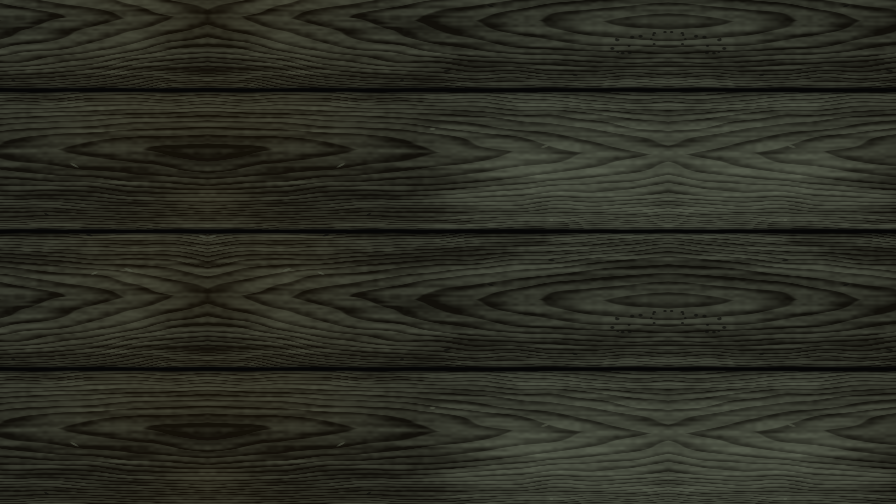
A WebGL 1 fragment shader for this texture:

```glsl
precision highp float;
// Dark weathered timber boards: two alternating planks, mirrored sideways and stacked.

uniform vec2 u_resolution;

const float SPAN = 0.914;        // distance between mirror axes
const float AXIS = 0.412;        // first mirror axis
const float PERIOD = 0.5535;     // height of a pair of planks
const float FIRST_PLANK = 0.28;  // height of the upper plank in the pair
const float TOP_GAP = 0.179;     // first gap, measured from the top
const vec3 DARK_WOOD = vec3(0.105, 0.105, 0.08);
const vec3 PALE_WOOD = vec3(0.31, 0.33, 0.275);
const vec3 BROWN_TINT = vec3(0.012, 0.001, -0.01);
const vec3 GAP_BLACK = vec3(0.02, 0.021, 0.02);

float hash(vec2 p) {
  return fract(sin(dot(p, vec2(127.1, 311.7))) * 43758.5453);
}

float noise(vec2 p) {
  vec2 i = floor(p);
  vec2 f = fract(p);
  f = f * f * (3.0 - 2.0 * f);
  float low = mix(hash(i), hash(i + vec2(1.0, 0.0)), f.x);
  float high = mix(hash(i + vec2(0.0, 1.0)), hash(i + vec2(1.0, 1.0)), f.x);
  return mix(low, high, f.y);
}

// Soft elliptical spot.
float spot(vec2 p, vec2 centre, vec2 size) {
  return 1.0 - smoothstep(0.4, 1.0, length((p - centre) / size));
}

// Long nested growth rings around a heart at the origin; 1 on the dark edges.
float growthRings(vec2 p, float taper, float seed) {
  float warp = 0.02 * (noise(p * vec2(3.5, 9.0) + seed) - 0.5);
  warp += 0.008 * (noise(p * vec2(13.0, 38.0) + seed) - 0.5);
  float across = p.y + warp * smoothstep(0.0, 0.12, length(p));
  float edge = abs(across);
  // Blend of ellipse and diamond gives pointed tips.
  float along = abs(p.x) * taper;
  float radius = mix(length(vec2(along, edge)), along + 0.9 * edge, 0.45);
  float phase = 40.0 * radius + 100.0 * radius * radius
              + 2500.0 * edge * edge * edge + 0.4 * noise(p * vec2(7.0, 60.0) + seed);
  float ring = fract(phase);
  float late = smoothstep(0.25, 0.88, ring);
  return late * late * (1.0 - smoothstep(0.9, 1.0, ring));
}

// Fine fibres running along the plank.
float fibres(vec2 p, float seed) {
  p.y += 0.01 * noise(p * vec2(4.0, 8.0) + seed);
  return 0.5 * noise(p * vec2(6.0, 110.0) + seed)
       + 0.3 * noise(p * vec2(14.0, 210.0) + seed)
       + 0.2 * noise(p * vec2(90.0, 180.0) + seed);
}

// Small pits gathered beside the heart of the lower plank.
float pits(vec2 p) {
  float amount = 0.0;
  for (int i = 0; i < 14; i++) {
    float n = float(i);
    vec2 centre = vec2(SPAN - 0.12 * hash(vec2(n, 1.0)), 0.437 + 0.045 * hash(vec2(n, 2.0)));
    vec2 size = vec2(0.006, 0.004) * (0.6 + 0.5 * hash(vec2(n, 3.0)));
    amount = max(amount, spot(p, centre, size));
  }
  return amount;
}

// Sparse chips, short and slightly slanted.
float chips(vec2 p, float seed) {
  float amount = 0.0;
  for (int i = 0; i < 7; i++) {
    float n = float(i) + seed;
    vec2 centre = vec2(SPAN * hash(vec2(n, 4.0)), PERIOD * hash(vec2(n, 5.0)));
    vec2 q = p - centre;
    q.y += q.x * (hash(vec2(n, 6.0)) - 0.5);
    vec2 size = vec2(0.004 + 0.007 * hash(vec2(n, 7.0)), 0.003);
    amount = max(amount, spot(q, vec2(0.0), size));
  }
  return amount;
}

void main() {
  vec2 p = gl_FragCoord.xy / u_resolution.y;

  // Mirrored tile: x between the axes, y downward from a gap.
  float u = abs(mod(p.x - AXIS + SPAN, 2.0 * SPAN) - SPAN);
  float v = mod(1.0 - p.y - TOP_GAP, PERIOD);
  vec2 tile = vec2(u, v);
  float lower = step(FIRST_PLANK, v);
  float seed = 17.0 + 23.0 * lower;

  // Each plank has its heart on the opposite mirror axis.
  vec2 grainPos = mix(vec2(u, v - 0.126), vec2(SPAN - u, v - 0.416), lower);
  float rings = growthRings(grainPos, mix(0.13, 0.15, lower), seed);
  float heart = spot(grainPos, vec2(0.0), vec2(0.17, 0.026)) * (1.0 - 0.6 * lower);
  float fibre = fibres(tile, seed);
  float blotch = noise(tile * vec2(5.0, 14.0) + seed);

  // Broad sheen near the right axis, dim brown stain near the left one.
  vec2 sheenPos = (tile - vec2(0.88, 0.15)) / vec2(0.34, 0.17);
  float sheen = exp(-dot(sheenPos, sheenPos));
  float stain = exp(-u * u / 0.12);

  float tone = 0.4 + 0.48 * sheen - 0.1 * stain - 0.5 * rings - 0.2 * heart;
  tone += 1.0 * (fibre - 0.5) + 0.35 * (blotch - 0.5);
  vec3 colour = mix(DARK_WOOD, PALE_WOOD, max(tone, -0.2));
  colour += BROWN_TINT * stain * (0.4 + blotch);

  // Wear.
  colour = mix(colour, DARK_WOOD * 0.45, 0.7 * max(pits(tile), chips(tile, 40.0)));
  colour = mix(colour, PALE_WOOD * 1.15, 0.5 * chips(tile, 70.0));

  // Gaps with a soft shadow on the plank edges.
  float gap = min(min(v, PERIOD - v), abs(v - FIRST_PLANK));
  gap += 0.0015 * (noise(vec2(u * 22.0, seed)) - 0.5);
  colour *= mix(0.55, 1.0, smoothstep(0.002, 0.012, gap));
  colour = mix(GAP_BLACK, colour, smoothstep(0.0022, 0.0052, gap));

  gl_FragColor = vec4(colour, 1.0);
}
```
